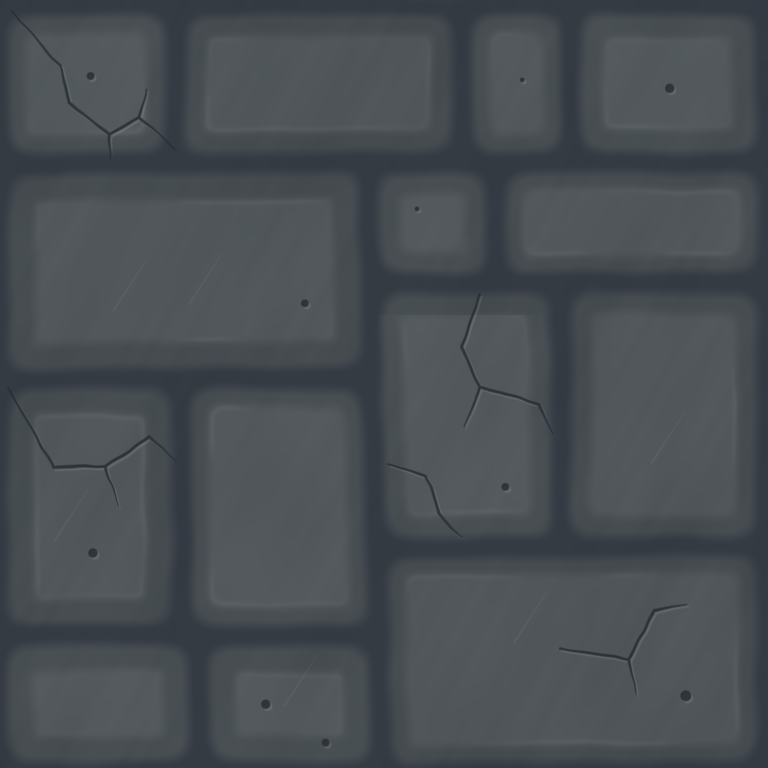
A Shadertoy shader for this texture:

```glsl
#define GROUT vec3(0.205, 0.230, 0.262)
#define BEVEL vec3(0.275, 0.300, 0.316)
#define FACE vec3(0.318, 0.342, 0.354)
#define CRACK_COLOR vec3(0.150, 0.172, 0.195)
#define CORNER 0.065
#define BEVEL_WIDTH 0.034
#define CRACK_WIDTH 0.0019
#define SKEW 0.022
#define ROUGHNESS 0.005
#define BRUSH 0.026
#define LIGHT_SHIFT vec2(-0.0025, 0.0028)

float hash(vec2 p) {
    vec3 q = fract(vec3(p.xyx) * 0.1031);
    q += dot(q, q.yzx + 33.33);
    return fract((q.x + q.y) * q.z);
}

float noise(vec2 p) {
    vec2 i = floor(p), f = fract(p);
    f = f * f * (3.0 - 2.0 * f);
    return mix(mix(hash(i), hash(i + vec2(1, 0)), f.x),
               mix(hash(i + vec2(0, 1)), hash(i + vec2(1, 1)), f.x), f.y);
}

// Narrows an interval to the part between cuts that holds x
vec2 span(float x, vec2 ends, vec3 cuts) {
    for (int i = 0; i < 3; i++) {
        if (x < cuts[i]) ends.y = min(ends.y, cuts[i]);
        else ends.x = max(ends.x, cuts[i]);
    }
    return ends;
}

// Bounds of the stone cell: left, bottom, right, top
vec4 stoneCell(vec2 p) {
    vec2 xs, ys;
    if (p.y > 0.794) {
        xs = span(p.x, vec2(0, 1), vec3(0.230, 0.604, 0.745));
        ys = vec2(0.794, 1.0);
    } else {
        float middle = mix(0.500, 0.474, p.y);
        bool left = p.x < middle;
        vec2 rows = left ? vec2(0.179, 0.513) : vec2(0.294, 0.638);
        vec3 cuts = left ? vec3(0.262, 0.239, 0.0) : vec3(1.0, 0.732, 0.649);
        int row = int(p.y > rows.x) + int(p.y > rows.y);
        ys = span(p.y, vec2(0.0, 0.794), rows.xyy);
        xs = span(p.x, left ? vec2(0.0, middle) : vec2(middle, 1.0), vec3(cuts[row]));
    }
    return vec4(xs.x, ys.x, xs.y, ys.y);
}

// Distance to a segment that thins towards b
float segment(vec2 p, vec2 a, vec2 b, float taper) {
    vec2 v = b - a;
    float h = clamp(dot(p - a, v) / dot(v, v), 0.0, 1.0);
    return length(p - a - v * h) + taper * h;
}

// Bent crack a to e with a spur from c to f
float crack(vec2 p, vec2 a, vec2 b, vec2 c, vec2 d, vec2 e, vec2 f) {
    float main = min(min(segment(p, b, a, 0.0006), segment(p, b, c, 0.0)),
                     min(segment(p, c, d, 0.0), segment(p, d, e, 0.0012)));
    return min(main, segment(p, c, f, 0.0014));
}

float cracks(vec2 p) {
    p += 0.003 * (vec2(noise(p * 55.0), noise(p * 55.0 + 40.0)) - 0.5);
    float d = crack(p, vec2(0.078, 0.914), vec2(0.090, 0.866), vec2(0.143, 0.824),
                    vec2(0.181, 0.848), vec2(0.229, 0.805), vec2(0.143, 0.794));
    d = min(d, segment(p, vec2(0.078, 0.914), vec2(0.016, 0.984), 0.0008));
    d = min(d, segment(p, vec2(0.181, 0.848), vec2(0.191, 0.884), 0.0012));
    d = min(d, crack(p, vec2(0.625, 0.617), vec2(0.602, 0.549), vec2(0.624, 0.497),
                     vec2(0.701, 0.474), vec2(0.721, 0.435), vec2(0.605, 0.445)));
    d = min(d, crack(p, vec2(0.505, 0.396), vec2(0.555, 0.380), vec2(0.572, 0.331),
                     vec2(0.586, 0.314), vec2(0.602, 0.301), vec2(0.573, 0.330)));
    d = min(d, crack(p, vec2(0.010, 0.495), vec2(0.070, 0.392), vec2(0.137, 0.393),
                     vec2(0.194, 0.430), vec2(0.229, 0.401), vec2(0.154, 0.341)));
    return min(d, crack(p, vec2(0.729, 0.155), vec2(0.775, 0.148), vec2(0.819, 0.141),
                        vec2(0.853, 0.206), vec2(0.893, 0.214), vec2(0.828, 0.096)));
}

// Small chipped holes: centre and radius
float pits(vec2 p) {
    vec3 holes[10] = vec3[](vec3(0.118, 0.901, 0.005), vec3(0.680, 0.896, 0.003),
        vec3(0.872, 0.885, 0.006), vec3(0.543, 0.728, 0.003), vec3(0.397, 0.605, 0.005),
        vec3(0.658, 0.366, 0.005), vec3(0.121, 0.280, 0.006), vec3(0.346, 0.083, 0.006),
        vec3(0.424, 0.033, 0.005), vec3(0.893, 0.094, 0.007));
    float d = 1.0;
    for (int i = 0; i < 10; i++) d = min(d, length(p - holes[i].xy) - holes[i].z);
    return d;
}

float scratches(vec2 p) {
    vec2 starts[6] = vec2[](vec2(0.148, 0.596), vec2(0.247, 0.605), vec2(0.849, 0.398),
                            vec2(0.670, 0.164), vec2(0.072, 0.297), vec2(0.371, 0.082));
    float d = 1.0;
    for (int i = 0; i < 6; i++) d = min(d, segment(p, starts[i], starts[i] + vec2(0.042, 0.065), 0.001));
    return d;
}

void mainImage(out vec4 fragColor, in vec2 fragCoord) {
    vec2 uv = fragCoord / iResolution.xy;
    float aa = 1.0 / iResolution.y;

    // Stone outline, slightly skewed and rough
    vec2 p = fract(uv + vec2(0.002, 0.006));
    vec4 cell = stoneCell(p);
    vec2 center = 0.5 * (cell.xy + cell.zw);
    float id = hash(floor(center * 97.0));
    vec2 q = p + SKEW * (vec2(id, fract(id * 7.3)) - 0.5) * (p - center).yx;
    q += ROUGHNESS * (vec2(noise(uv * 17.0), noise(uv * 17.0 + 60.0)) - 0.5);
    vec2 corner = max(CORNER - min(q - cell.xy, cell.zw - q), 0.0);
    corner *= corner;
    float depth = CORNER - sqrt(length(corner));

    // Painted bevel and face
    float inset = BEVEL_WIDTH + 0.018 * fract(id * 13.7);
    float stone = smoothstep(0.004, 0.023, depth);
    float face = smoothstep(inset - 0.014, inset + 0.006, depth);
    vec3 color = mix(mix(GROUT, BEVEL, stone), FACE, face);
    float strokes = noise(vec2(uv.x * 9.0 - uv.y * 5.0, uv.y * 3.0 + uv.x * 4.0) * 2.0) * 0.6
                  + noise(vec2(uv.x * 70.0 - uv.y * 38.0, uv.y * 9.0)) * 0.4;
    color += BRUSH * (strokes - 0.5) * (0.4 + 0.6 * stone) + 0.012 * (id - 0.5) * stone;
    float rim = exp(-pow((depth - inset) / 0.0035, 2.0));
    color += 0.030 * rim * smoothstep(0.35, 0.8, noise(uv * 11.0 + 20.0));

    // Wear: scratches, cracks and pits with a lit lower right edge
    color += 0.028 * (1.0 - smoothstep(0.0004, 0.0014 + aa, scratches(uv)));
    float wear = min(cracks(uv) - CRACK_WIDTH, pits(uv));
    vec2 lit = uv + LIGHT_SHIFT;
    float litWear = min(cracks(lit) - CRACK_WIDTH, pits(lit));
    color += 0.065 * (1.0 - smoothstep(-aa, aa, litWear)) * stone;
    color = mix(color, CRACK_COLOR, 0.85 * (1.0 - smoothstep(-aa, aa, wear)));
    fragColor = vec4(color, 1.0);
}
```
